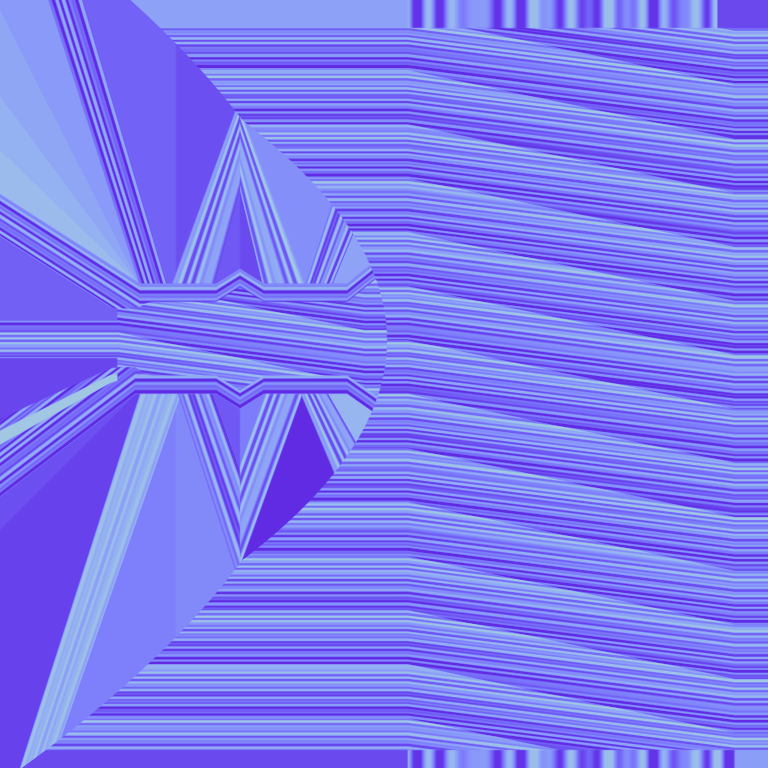
This texture map is drawn by a Shadertoy shader. Its source:

```glsl
#define PERIOD 0.0703
#define SLOPE 0.21
#define STREAK_GAIN 0.37
#define FAN_GAIN 0.45
#define RIDGE_X 0.3125
#define SEAM_X 0.229
#define MID_Y 0.557
#define PX (1.0 / iResolution.y)

float edge(float d) { return smoothstep(-PX, PX, d); }

// Violet to pale cyan ramp
vec3 palette(float v) {
    v = clamp(v, -0.15, 1.1);
    return vec3(0.41 + 0.22 * v,
                0.27 + 0.66 * v - 0.15 * v * v,
                0.98 - 0.28 * (v - 0.42) * (v - 0.42));
}

// Layered sines, clipped into crisp irregular lines
float streak(float t) {
    float s = 0.65 * sin(t * 54.0 + 1.5 * sin(t * 7.0))
            + 0.5 * sin(t * 83.0 + 1.3 * sin(t * 5.0))
            + 0.3 * sin(t * 21.0 + 1.0);
    return clamp(1.2 * s, -1.0, 1.0);
}

// Sawtooth shading that slants between x0 and x1
float slats(vec2 p, float top, float x0, float x1) {
    float drop = SLOPE * (clamp(p.x, x0, x1) - x0);
    float f = fract((top - p.y - drop) / PERIOD);
    float saw = f * (1.0 - smoothstep(1.0 - 1.5 * PX / PERIOD, 1.0, f));
    return 0.66 - 0.58 * saw + STREAK_GAIN * streak((p.y + 0.6 * drop) / PERIOD);
}

// Horizontal distance to the line through l.xy and l.zw
float rightOf(vec2 p, vec4 l) {
    return p.x - mix(l.x, l.z, (p.y - l.y) / (l.w - l.y));
}

// Streaked beam between two lines, followed by a flat tone
float fan(float v, vec2 p, vec4 a, vec4 b, float tone, float gain, float after) {
    float da = rightOf(p, a), db = rightOf(p, b);
    float t = clamp(da / max(da - db, 0.001), 0.0, 1.0);
    float beam = tone + gain * streak(0.45 * t + 3.0 * tone);
    return mix(mix(v, beam, edge(da)), after, edge(db));
}

float upperFacets(vec2 p) {
    // Pale sky sectors around the left corner
    float a = atan(p.y - 0.629, 0.182 - p.x);
    float sky = mix(0.88, 0.58, clamp(floor((a - 0.6) * 6.0) / 3.0, 0.0, 1.0));
    float wall = mix(0.18, 0.06, edge(p.x - SEAM_X));
    float l = fan(sky, p, vec4(0.182, 0.629, 0.063, 1.0),
                  vec4(0.215, 0.638, 0.108, 1.0), 0.25, FAN_GAIN, wall);
    l = fan(l, p, vec4(0.228, 0.642, 0.306, 0.855),
            vec4(0.28, 0.632, 0.3125, 0.753), 0.5, FAN_GAIN, 0.12);
    float r = fan(0.03, p, vec4(0.341, 0.635, 0.3125, 0.753),
                  vec4(0.392, 0.642, 0.317, 0.846), 0.56, FAN_GAIN, 0.5);
    r = fan(r, p, vec4(0.402, 0.642, 0.432, 0.733),
            vec4(0.435, 0.635, 0.465, 0.707), 0.42, FAN_GAIN, 0.66);
    return mix(l, r, edge(p.x - RIDGE_X));
}

float lowerFacets(vec2 p) {
    float shade = mix(-0.02, 0.06, edge(p.y - 0.31 - p.x));
    float wall = mix(0.38, 0.46, edge(p.x - SEAM_X));
    float beam = fan(shade, p, vec4(0.182, 0.486, 0.026, 0.0),
                     vec4(0.232, 0.477, 0.085, 0.056), 0.78, 0.15, wall);
    float l = fan(beam, p, vec4(0.235, 0.477, 0.306, 0.258),
                  vec4(0.28, 0.479, 0.3125, 0.388), 0.4, FAN_GAIN, 0.12);
    float r = fan(0.36, p, vec4(0.346, 0.486, 0.3125, 0.394),
                  vec4(0.391, 0.479, 0.317, 0.275), 0.52, FAN_GAIN, -0.15);
    r = fan(r, p, vec4(0.395, 0.479, 0.436, 0.382),
            vec4(0.432, 0.479, 0.466, 0.42), 0.5, FAN_GAIN, 0.82);
    return mix(l, r, edge(p.x - RIDGE_X));
}

// Folded central band with rims that follow its outline
float band(vec2 p, float top, float bottom) {
    float v = slats(p, 0.566, 0.154, 0.475);
    float taper = max(0.154 - p.x, 0.0);
    float rim = mix(0.055, 0.024, smoothstep(0.14, 0.2, p.x));
    float lowRim = rim + 0.3 * taper;
    float dTop = top - p.y, dBot = p.y - bottom;
    float open = edge(taper - PX);
    v = mix(v, 0.17, open * edge(p.y - 0.583));
    v = mix(v, 0.0, open * edge(0.534 - p.y));
    v = mix(v, 0.32 + FAN_GAIN * streak(0.8 * dTop / PERIOD + 0.3), edge(rim - dTop));
    float low = 0.28 + FAN_GAIN * streak(0.7 * dBot / PERIOD + 0.4);
    // Pale ray crossing the lower left rim
    low = mix(low, 1.0, open * edge(0.09 * lowRim - abs(dBot - 0.76 * lowRim)));
    return mix(v, low, edge(lowRim - dBot));
}

// Slatted field with capping strips above and below
float field(vec2 p) {
    float v = slats(p, 0.9076, 0.531, 0.957);
    float bars = 0.4 + 0.5 * streak(p.x * 3.0);
    float right = edge(p.x - 0.531);
    float cap = mix(mix(0.65, bars, right), 0.02, edge(p.x - 0.934));
    float base = mix(mix(0.03, bars, right), 0.62, edge(p.x - 0.957));
    v = mix(v, cap, edge(p.y - 0.9635));
    return mix(v, base, edge(0.0235 - p.y));
}

void mainImage(out vec4 fragColor, in vec2 fragCoord) {
    vec2 p = fragCoord / iResolution.xy;

    // Outline of the central band
    float peak = 0.62 * max(0.031 - abs(p.x - RIDGE_X), 0.0);
    float flare = max(p.x - 0.452, 0.0);
    float top = 0.631 + peak + 0.64 * max(0.182 - p.x, 0.0) + 0.8 * flare;
    float bottom = 0.487 - peak - 0.76 * max(0.176 - p.x, 0.0) - 0.7 * flare;

    float v = mix(lowerFacets(p), upperFacets(p), edge(p.y - MID_Y));
    v = mix(v, band(p, top, bottom), edge(top - p.y) * edge(p.y - bottom));

    // Curved front with a kink where the ridge meets it
    float d = abs(p.y - MID_Y);
    float bow = min(d, 0.286), tail = max(d - 0.286, 0.0);
    float front = 0.504 - 2.3 * bow * bow - 0.75 * tail - 1.15 * tail * tail;
    v = mix(v, field(p), edge(p.x - front));

    fragColor = vec4(palette(v), 1.0);
}
```
